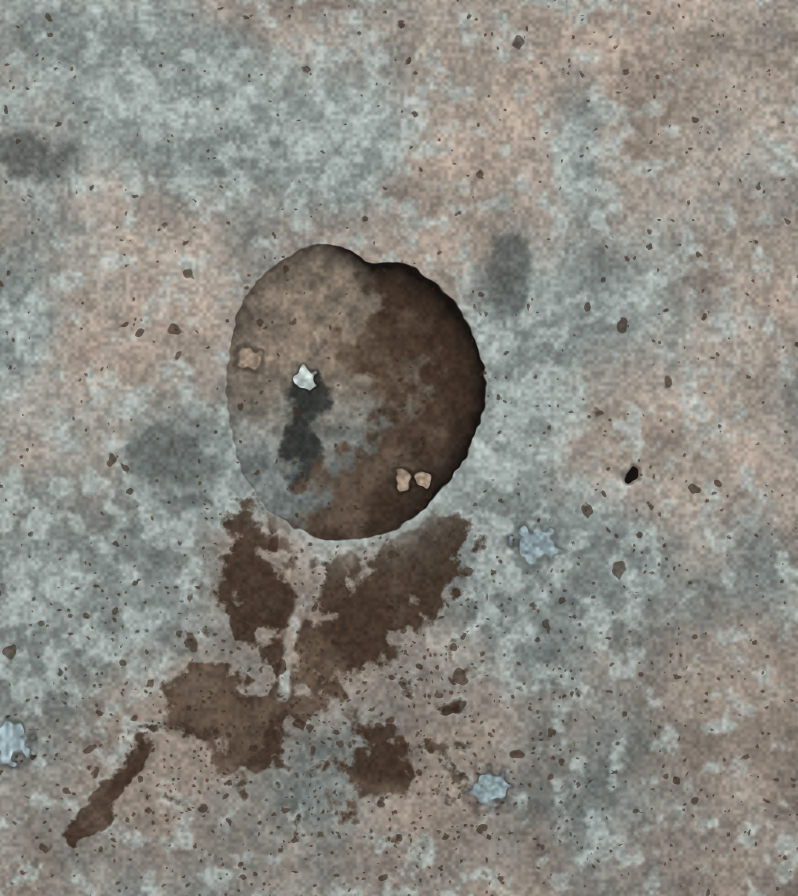
Give the GLSL for this texture, as a WebGL 2 fragment shader.

```glsl
#version 300 es
precision highp float;
// Weathered stone slab with a rounded, notched hollow, brown stains and lichen.
uniform vec2 u_resolution;
out vec4 outColor;

// Tunable values; lengths are fractions of the canvas height.
const vec3 WARM = vec3(.605, .558, .515), COOL = vec3(.51, .54, .53);
const vec3 PALE = vec3(.69, .735, .72), BLUE = vec3(.55, .62, .64);
const vec3 SLATE = vec3(.3, .315, .305), TAN = vec3(.5, .455, .405);
const vec3 SOIL = vec3(.235, .18, .14), SOIL_LIGHT = vec3(.365, .305, .255);
const vec3 SHADOW = vec3(.085, .07, .06), PEBBLE = vec3(.61, .54, .475);
const vec2 HOLLOW_CENTER = vec2(.396, .56);
const float HOLLOW_RADIUS = .1536, NOTCH_DEPTH = .015, GRAIN = .42;

vec2 pos, warped; // plain and roughened position

float hash(vec2 cell) {
  uvec2 k = uvec2(ivec2(cell) + 4096) * uvec2(1597u, 3571u);
  uint n = (k.x ^ (k.y << 7)) * 40503u;
  n = (n ^ (n >> 15)) * 73471u;
  n = (n ^ (n >> 13)) * 92821u;
  return float((n ^ (n >> 16)) & 65535u) / 65535.;
}

float noise(vec2 p) {
  vec2 i = floor(p), f = fract(p);
  f = f * f * (3. - 2. * f);
  return mix(mix(hash(i), hash(i + vec2(1, 0)), f.x),
             mix(hash(i + vec2(0, 1)), hash(i + 1.), f.x), f.y);
}

float fbm(vec2 p) {
  float sum = 0., gain = .52;
  for (int i = 0; i < 5; i++, gain *= .5) {
    sum += gain * noise(p);
    p = mat2(1.6, 1.2, -1.2, 1.6) * p + 17.3;
  }
  return sum;
}

// Elliptical weights: a cone reaching 0 at its rim, and a soft glow.
float cone(float x, float y, float rx, float ry) {
  return 1. - length((warped - vec2(x, y)) / vec2(rx, ry));
}
float glow(float x, float y, float rx, float ry) {
  float d = 1. - cone(x, y, rx, ry);
  return exp(-d * d);
}

float segment(vec2 a, vec2 b) {
  vec2 q = warped - a, d = b - a;
  return length(q - d * clamp(dot(q, d) / dot(d, d), 0., 1.));
}

// One randomly placed dot in a share of the grid cells.
float specks(float scale, float share) {
  vec2 g = warped * scale, cell = floor(g);
  vec2 center = .3 + .4 * vec2(hash(cell + 31.), hash(cell + 67.));
  float r = .1 + .18 * hash(cell + 113.), edge = scale / u_resolution.y;
  float d = length(fract(g) - center) + .2 * (noise(g * 5.) - .5);
  return smoothstep(r + edge, r - edge, d) * step(hash(cell), share);
}

float hollowDistance(vec2 q) {
  float a = atan(q.y, q.x), notch = (a - 1.46) / .16;
  return length(q) - HOLLOW_RADIUS + .0104 * cos(2. * a) - .0052 * cos(a - 2.5)
    - .0052 * cos(3. * (a - 2.18)) + NOTCH_DEPTH * exp(-notch * notch);
}

void pebble(inout vec3 col, float x, float y, float r, vec3 tint) {
  float k = 1. - length(pos - vec2(x, y)) / r + .9 * (noise(pos * 130.) - .5);
  col *= 1. - .28 * smoothstep(-.5, 0., k);
  col = mix(col, tint * (.85 + .3 * noise(pos * 240.)), smoothstep(0., .25, k));
}

void main() {
  vec2 p = pos = gl_FragCoord.xy / u_resolution.y;
  float px = 1.2 / u_resolution.y;
  float mottle = fbm(p * 18. + 9.), crust = fbm(p * 48. + 23.), m = mottle - .5, c = crust - .5;
  warped = p + .025 * vec2(m, fbm(p * 18. + 51.) - .5);

  // Stone: warm ground, cool regions, crusty lichen and slate.
  float cool = .55 * (glow(.2, .86, .22, .1) + glow(.04, .35, .13, .15))
    + .8 * (glow(.57, .56, .06, .13) + glow(.65, .83, .03, .09) + glow(.02, .64, .04, .05))
    + .6 * (glow(.2, .48, .08, .08) + glow(.39, .84, .06, .04) + glow(.57, .36, .12, .1));
  vec3 col = mix(WARM, COOL, smoothstep(.35, .85, fbm(p * 6.) + .65 * cool));
  col *= mix(.9, 1.03, smoothstep(.1, .6, p.y)) * (1.01 + .46 * m);
  col = mix(col, PALE, .65 * smoothstep(.03, .26, c + .28 * cool));
  float slate = max(cone(.03, .83, .085, .032), cone(.565, .7, .035, .065));
  slate = max(slate, cone(.195, .49, .065, .07) - .15);
  col = mix(col, SLATE, .68 * smoothstep(-.08, .52, slate + 1.6 * c) * smoothstep(-.4, .2, slate));

  // Hollow: pale lower rim, tan floor, soil on the right, shadowed wall.
  vec2 q = p - HOLLOW_CENTER, dir = normalize(q + 1e-5);
  float d = hollowDistance(q) + .01 * m + .004 * (noise(p * 110.) - .5), depth = max(-d, 0.);
  float rim = exp(-max(d, 0.) / .018) * smoothstep(.1, .8, dot(dir, vec2(.45, -.89)));
  col = mix(col, PALE * (.75 + .4 * crust), .8 * rim);
  vec3 bowl = mix(TAN, COOL * .9, smoothstep(.04, -.08, q.y + .1 * m)) * (1. + .7 * c);
  float pit = max(cone(.341, .562, .03, .035), cone(.341, .495, .028, .06) - .15);
  bowl = mix(bowl, SLATE * .55, .85 * smoothstep(0., .45, pit + 1.5 * c));
  float soil = (q.x - .012 + .9 * max(0., -q.y - .075)) / .07 - .9 * glow(.47, .56, .04, .04);
  vec3 dirt = mix(SOIL, SOIL_LIGHT, smoothstep(-.04, .24, m));
  bowl = mix(bowl, dirt, .92 * smoothstep(-.15, .35, soil + 2.6 * m + 1.2 * c));
  float wall = .95 * exp(-depth / .013) * smoothstep(-.15, .5, dot(dir, vec2(.97, .24)))
    + .35 * exp(-depth / .022) * smoothstep(.2, .9, dir.y) + .22 * exp(-depth / .006);
  bowl = mix(bowl, SHADOW, min(wall, .96));

  // Stains spilling below the hollow, split by a pale seam.
  float stain = max(cone(.288, .345, .053, .08), cone(.234, .212, .042, .055));
  stain = max(stain, 1. - segment(vec2(.375, .282), vec2(.475, .378)) / .055);
  stain = max(stain, max(cone(.43, .147, .038, .045), cone(.285, .19, .043, .06) - .1));
  stain = max(stain, .8 - segment(vec2(.08, .06), vec2(.165, .16)) / .018);
  float spill = glow(.38, .19, .3, .19);
  stain = max(stain, spill - 1.) + 1.7 * c + .8 * m;
  float seam = smoothstep(.003, .011, segment(vec2(.341, .39), vec2(.319, .23)));
  col = mix(col, dirt, .9 * smoothstep(-.03, .27, stain) * seam * (1. - .9 * rim));
  col = mix(col, bowl, smoothstep(px, -px, d));

  // Scattered pits, round lichens, pebbles and grain.
  for (float i = 0.; i < 3.; i++)
    col = mix(col, SOIL, .65 * specks(34. * exp2(i), (.03 + .2 * spill) * (.5 + .4 * i)));
  pebble(col, .597, .392, .024, BLUE); pebble(col, .01, .171, .023, BLUE * 1.1);
  pebble(col, .545, .118, .02, BLUE); pebble(col, .34, .579, .013, PALE);
  pebble(col, .449, .463, .011, PEBBLE); pebble(col, .472, .465, .01, PEBBLE);
  pebble(col, .279, .599, .014, PEBBLE); pebble(col, .703, .469, .009, SHADOW);
  float fine = .6 * noise(p * 245.) + .4 * noise(p * 125. + 5.);
  outColor = vec4(clamp(col * (1. + GRAIN * (fine - .5)), 0., 1.), 1);
}
```
